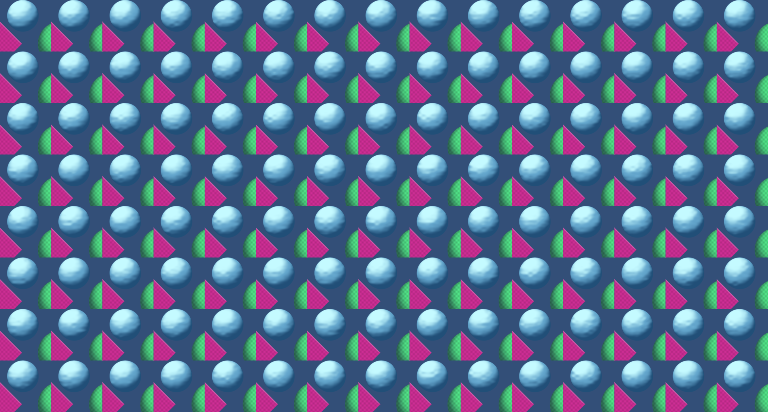
Reproduce this pattern procedurally as a WebGL 1 fragment shader.

```glsl
precision highp float;

uniform vec2 u_resolution;

const vec2 REPEATS = vec2(15.0, 8.0);
const vec2 GRAIN = vec2(11.0, 16.0); // bumps per repeat

float hash(vec2 p) {
  vec3 q = fract(p.xyx * vec3(0.1031, 0.1030, 0.0973));
  q += dot(q, q.yzx + 33.33);
  return fract((q.x + q.y) * q.z);
}

// Value noise that wraps at the canvas edges
float grain(vec2 cell) {
  vec2 p = cell * GRAIN;
  vec2 period = REPEATS * GRAIN;
  vec2 i = floor(p);
  vec2 f = fract(p);
  f = f * f * (3.0 - 2.0 * f);
  vec2 a = mod(i, period);
  vec2 b = mod(i + 1.0, period);
  return mix(mix(hash(a), hash(vec2(b.x, a.y)), f.x),
             mix(hash(vec2(a.x, b.y)), hash(b), f.x), f.y);
}

// Offset from the nearest repeat of a centre
vec2 around(vec2 cell, vec2 centre) {
  return fract(cell - centre + 0.5) - 0.5;
}

float cover(float dist, float pixel) {
  return 1.0 - smoothstep(-0.5 * pixel, 0.5 * pixel, dist);
}

vec3 domeNormal(vec2 p) {
  return vec3(p, sqrt(max(0.0, 1.0 - dot(p, p))));
}

vec3 shadeBall(vec2 p, vec2 cell) {
  float h = grain(cell);
  vec2 slope = vec2(grain(cell + vec2(0.03, 0.0)), grain(cell + vec2(0.0, 0.03))) - h;
  vec3 normal = normalize(domeNormal(p) - vec3(0.3 * slope, 0.0));
  float light = dot(normal, normalize(vec3(-0.3, 0.65, 0.7)));
  vec3 color = mix(vec3(0.13, 0.31, 0.47), vec3(0.39, 0.65, 0.80), smoothstep(-0.1, 0.55, light));
  return mix(color, vec3(0.77, 0.98, 1.0), smoothstep(0.5, 0.95, light));
}

vec3 shadeDome(vec2 p, float weave) {
  float light = dot(domeNormal(p), normalize(vec3(0.25, 0.4, 0.85)));
  vec3 color = mix(vec3(0.17, 0.40, 0.31), vec3(0.30, 0.84, 0.50), smoothstep(0.0, 0.75, light));
  return color * (1.0 + 0.09 * weave);
}

void main() {
  vec2 cell = gl_FragCoord.xy / u_resolution * REPEATS;
  float pixel = REPEATS.y / u_resolution.y;
  vec3 color = vec3(0.20, 0.31, 0.47);

  // Fine dotted weave on the cut shapes
  vec2 threads = cos(6.28318 * cell * 12.0);
  float weave = threads.x * threads.y;

  // Cut shapes share a vertical seam and a flat base
  vec2 q = around(cell, vec2(0.0, 0.29));
  float base = -0.29 - q.y;

  // Green dome, left of the seam
  vec2 d = (q - vec2(0.17, -0.14)) / 0.43;
  float dome = max(max((length(d) - 1.0) * 0.43, q.x), base);
  color = mix(color, shadeDome(d, weave), cover(dome, pixel));

  // Magenta half diamond, right of the seam, with a lit upper edge
  float slant = (abs(q.x) + abs(q.y + 0.14) - 0.43) * 0.7071;
  float diamond = max(max(slant, -q.x), base);
  float rim = smoothstep(-0.035, -0.005, slant) * smoothstep(-0.16, -0.10, q.y);
  vec3 magenta = vec3(0.76, 0.17, 0.55) * (1.0 + 0.07 * weave);
  magenta = mix(magenta, vec3(0.86, 0.48, 0.74), 0.6 * rim);
  color = mix(color, magenta, cover(diamond, pixel));

  // Rough blue ball
  vec2 b = around(cell, vec2(0.447, 0.693)) / 0.308;
  float ball = (length(b) - 1.0) * 0.308;
  color = mix(color, shadeBall(b, cell), cover(ball, pixel));

  gl_FragColor = vec4(color, 1.0);
}
```
